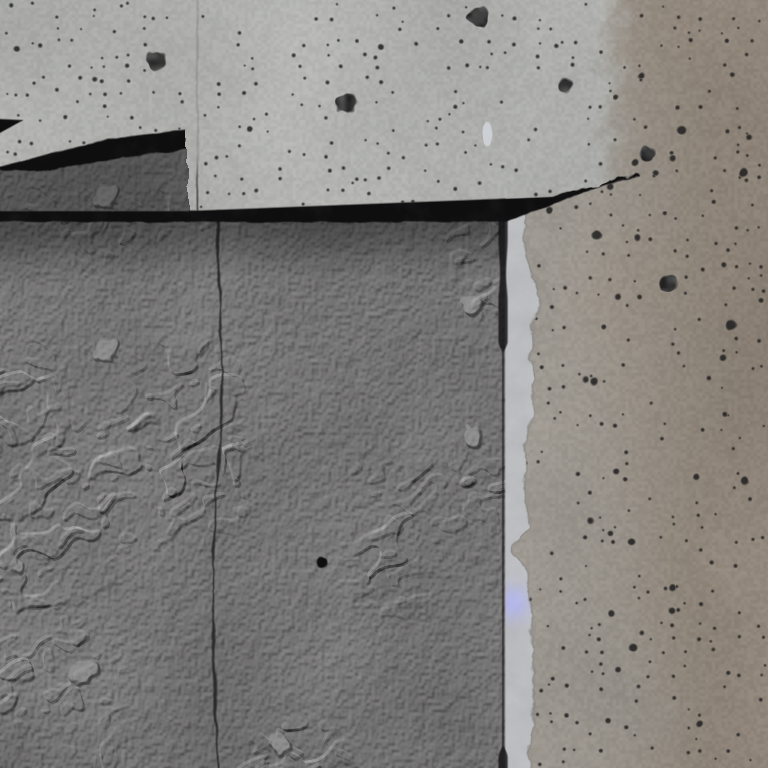
Give the GLSL for this texture, as a three.js fragment shader.

```glsl
#define AA 0.0018
#define LIGHT_STEP vec2(-0.0025, 0.0035)
#define PANEL_COLOR vec3(0.455, 0.45, 0.45)
#define SLAB_COLOR vec3(0.68, 0.685, 0.675)
#define WALL_COLOR vec3(0.615, 0.595, 0.565)
#define STAIN_COLOR vec3(0.55, 0.51, 0.465)
#define PLASTER_COLOR vec3(0.73, 0.735, 0.745)
#define SHADOW_COLOR vec3(0.06, 0.055, 0.06)
#define PANEL_RIGHT 0.658
#define SLAB_STEP 0.25

varying vec2 vUv;

float hash(vec2 p) {
  vec3 q = fract(p.xyx * vec3(0.1031, 0.103, 0.0973));
  q += dot(q, q.yzx + 33.33);
  return fract((q.x + q.y) * q.z);
}

float noise(vec2 p) {
  vec2 i = floor(p), f = fract(p);
  f = f * f * (3.0 - 2.0 * f);
  return mix(mix(hash(i), hash(i + vec2(1, 0)), f.x),
             mix(hash(i + vec2(0, 1)), hash(i + 1.0), f.x), f.y);
}

float fbm(vec2 p) {
  float sum = 0.0, amp = 0.5;
  for (int i = 0; i < 5; i++) {
    sum += amp * noise(p);
    p = mat2(1.6, 1.2, -1.2, 1.6) * p + 5.3;
    amp *= 0.5;
  }
  return sum;
}

float above(float v) { return smoothstep(-AA, AA, v); }

float ramp(float x, float x0, float x1, float y0, float y1) {
  return mix(y0, y1, clamp((x - x0) / (x1 - x0), 0.0, 1.0));
}

float hole(vec2 p, vec2 center, float radius) {
  float wobble = 0.5 * radius * (noise(p * 130.0) - 0.5);
  return above(radius + wobble - length(p - center));
}

// One randomly sized pit in a fraction of the grid cells
float pits(vec2 p, float cells, float density, float radius) {
  vec2 id = floor(p * cells);
  vec2 center = (id + 0.2 + 0.6 * vec2(hash(id + 3.1), hash(id + 17.7))) / cells;
  float size = radius * mix(0.45, 1.0, hash(id + 41.0));
  return step(hash(id + 9.0), density) * hole(p, center, size);
}

// Flaked render: slanted scales, lumps and grain
float panelHeight(vec2 p) {
  vec2 q = p + 0.022 * (vec2(noise(p * 32.0), noise(p * 32.0 + 7.0)) - 0.5);
  q = mat2(0.88, -0.47, 0.47, 0.88) * q;
  float scales = smoothstep(0.66, 0.72, noise(q * vec2(24.0, 46.0)));
  scales += 0.6 * smoothstep(0.65, 0.73, noise(q * vec2(55.0, 95.0) + 20.0));
  scales *= smoothstep(0.3, 0.65, noise(p * 8.0 + 4.0));
  return 0.75 * scales + 0.6 * fbm(p * 65.0) + 0.42 * noise(p * 230.0);
}

vec3 panel(vec2 p) {
  float relief = panelHeight(p) - panelHeight(p + LIGHT_STEP);
  float shade = relief * (relief < 0.0 ? 0.28 : 0.16);
  vec3 col = PANEL_COLOR + shade + 0.1 * (fbm(p * 7.0) - 0.45);
  float chip = pits(p + 0.012 * noise(p * 45.0), 12.0, 0.1, 0.015);
  float chipShade = pits(p + LIGHT_STEP + 0.012 * noise(p * 45.0), 12.0, 0.1, 0.016);
  col = mix(col, vec3(0.2), 0.7 * chipShade);
  col = mix(col, vec3(0.55) + 0.5 * shade, chip);
  // Vertical crack
  float crackX = 0.283 + 0.005 * sin(p.y * 9.0 + 3.0) + 0.008 * (fbm(vec2(p.y * 28.0, 2.0)) - 0.5);
  float crackWidth = 0.0008 + 0.002 * noise(vec2(p.y * 35.0, 8.0));
  col = mix(col, vec3(0.13), 0.85 * above(crackWidth - abs(p.x - crackX)));
  col = mix(col, SHADOW_COLOR, hole(p, vec2(0.42, 0.268), 0.0065));
  return col * mix(0.66, 1.0, smoothstep(0.0, 0.09, 0.715 - p.y));
}

vec3 concrete(vec2 p, float wallMix) {
  float cloud = fbm(p * 5.0);
  float stain = smoothstep(0.7, 0.95, p.x + 0.3 * (cloud - 0.5));
  vec3 col = mix(SLAB_COLOR, mix(WALL_COLOR, STAIN_COLOR, stain), wallMix);
  col += 0.12 * (cloud - 0.48) + 0.05 * (noise(p * 240.0) - 0.5);
  float pit = pits(p, 62.0, 0.24, 0.0024);
  pit = max(pit, pits(p + 0.37, 27.0, mix(0.06, 0.13, wallMix), 0.0045));
  pit = max(pit, wallMix * pits(p + 0.13, 15.0, 0.2, 0.0075));
  col = mix(col, vec3(0.12), 0.85 * pit);
  // Large air holes
  float big = max(hole(p, vec2(0.203, 0.921), 0.012), hole(p, vec2(0.45, 0.866), 0.0125));
  big = max(big, max(hole(p, vec2(0.622, 0.979), 0.0135), hole(p, vec2(0.736, 0.889), 0.009)));
  big = max(big, max(hole(p, vec2(0.843, 0.8), 0.009), hole(p, vec2(0.871, 0.631), 0.011)));
  return mix(col, vec3(0.1) + 0.25 * noise(p * 110.0), big);
}

void main() {
  vec2 p = vUv;
  float jag = fbm(p * 45.0) - 0.48;
  vec3 col = panel(p);

  // Side wall with its ragged plaster margin
  col = mix(col, concrete(p, 1.0), above(p.x - PANEL_RIGHT));
  float margin = 0.032 + 0.022 * (noise(vec2(p.y * 13.0, 3.0)) - 0.5) + 0.018 * jag;
  margin -= 0.024 * exp(-pow((p.y - 0.285) / 0.022, 2.0));
  float fromJoint = p.x - PANEL_RIGHT;
  float plaster = above(fromJoint) * above(margin - fromJoint);
  vec3 plasterCol = PLASTER_COLOR + 0.06 * jag;
  plasterCol += vec3(-0.04, -0.03, 0.16) * exp(-pow(length(p - vec2(0.668, 0.215)) / 0.022, 2.0));
  col = mix(col, plasterCol, plaster);
  float rim = above(0.0012 - abs(fromJoint - margin)) * above(fromJoint);
  col = mix(col, vec3(0.42), 0.45 * rim);
  float gap = 0.001 + 0.005 * smoothstep(0.6, 0.85, noise(vec2(p.y * 14.0, 21.0)));
  col = mix(col, SHADOW_COLOR, 0.8 * above(gap - abs(fromJoint + 0.003)));

  // Recessed ledge at left
  float left = above(SLAB_STEP - 0.007 + 0.014 * jag - p.x);
  float ledge = left * above(p.y - 0.724);
  col = mix(col, panel(vec2(p.x, p.y - 0.2)) * 0.72, ledge);

  // Shadow under both parts of the slab
  float leftEdge = ramp(p.x, 0.0, 0.14, 0.783, 0.819) + ramp(p.x, 0.14, 0.25, 0.0, 0.013);
  float leftFloor = ramp(p.x, 0.05, 0.24, 0.778, 0.806) + 0.008 * jag;
  float rightEdge = ramp(p.x, 0.26, 0.72, 0.726, 0.744) + ramp(p.x, 0.72, 0.83, 0.0, 0.03);
  rightEdge += 0.016 * jag * smoothstep(0.7, 0.77, p.x);
  float rightFloor = ramp(p.x, 0.66, 0.78, 0.711, 0.757) + ramp(p.x, 0.78, 0.83, 0.0, 0.013) + 0.005 * jag;
  float lowBand = above(p.y - rightFloor) * above(mix(rightEdge, 0.725, left) - p.y) * above(0.833 - p.x);
  float highBand = left * above(p.y - leftFloor);
  col = mix(col, SHADOW_COLOR + 0.08 * max(jag, 0.0), max(lowBand, highBand));

  // Upper slab, fading into the wall at right
  float edge = mix(rightEdge, leftEdge + 0.004 * jag, left);
  float slab = above(p.y - edge) * above(0.835 + 0.02 * jag - p.x);
  float wallMix = smoothstep(0.765, 0.83, p.x + 0.05 * jag);
  vec3 slabCol = concrete(p, wallMix);
  float seam = above(0.0012 - abs(p.x - 0.257 - 0.004 * jag));
  slabCol *= 1.0 - seam * mix(0.55, 0.13, smoothstep(0.76, 0.8, p.y));
  vec2 flake = (p - vec2(0.634, 0.824)) / vec2(0.007, 0.017);
  slabCol = mix(slabCol, vec3(0.8, 0.81, 0.83), smoothstep(1.0, 0.75, length(flake) + jag));
  col = mix(col, slabCol, slab);

  // Broken notch on the left border
  float notch = above(0.009 * (1.0 - p.x / 0.03) - abs(p.y - 0.836 - 0.25 * p.x)) * above(0.03 - p.x);
  col = mix(col, SHADOW_COLOR, notch);
  gl_FragColor = vec4(clamp(col, 0.0, 1.0), 1.0);
}
```
